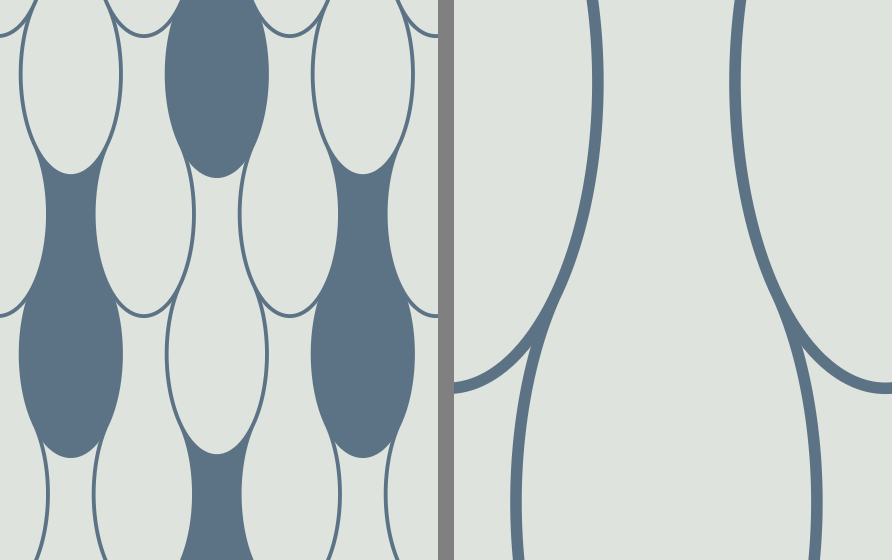
Left, the full canvas; right, a detail of the centre.
This pattern is drawn by a Shadertoy shader. Its source:

```glsl
// Interlocking pin shapes: oval bodies with waisted necks, outlined, some filled slate blue.
#define COLUMNS 3.0
#define ROWS 2.0
#define PITCH vec2(1.0, 1.92)
#define RADII vec2(0.3435, 0.70)
#define ORIGIN vec2(0.485, 1.4125)
#define LINE_HALF_WIDTH 0.0132
#define PALE vec3(0.87, 0.89, 0.87)
#define SLATE vec3(0.36, 0.45, 0.52)

// Approximate signed distance to an ellipse, accurate near its edge.
float ellipseDistance(vec2 p, vec2 radii) {
    float scaled = length(p / radii);
    float slope = length(p / (radii * radii));
    return (scaled - 1.0) * (scaled + 1e-4) / (slope + 1e-4);
}

void mainImage(out vec4 fragColor, in vec2 fragCoord) {
    // One unit is the width of a repeat.
    vec2 p = fragCoord / iResolution.xy * vec2(COLUMNS, ROWS) * PITCH - ORIGIN;
    float pixel = COLUMNS / iResolution.x;
    float shoulder = 0.25 * PITCH.y;

    // Two staggered families of ovals, touching at their shoulders.
    vec2 cell[2];
    vec2 local[2];
    float oval[2];
    float outline = 1.0;
    for (int i = 0; i < 2; i++) {
        vec2 q = p - 0.5 * float(i) * PITCH;
        cell[i] = floor(q / PITCH + 0.5);
        local[i] = q - cell[i] * PITCH;
        oval[i] = ellipseDistance(local[i], RADII);
        // The top arc stays open so that the body flows into its neck.
        if (local[i].y < shoulder) outline = min(outline, abs(oval[i]));
    }

    // Pins of the first family own their oval and the gap above it.
    bool inBody = oval[0] < 0.0;
    bool inNeck = !inBody && oval[1] > 0.0 && abs(local[0].y) > shoulder;
    vec2 pin = cell[0];
    if (inNeck && local[0].y < 0.0) pin.y -= 1.0;

    // Fill alternates between neighbours, with wrapped indices.
    pin = mod(pin, vec2(COLUMNS, ROWS));
    bool filled = (inBody || inNeck) && mod(pin.x + pin.y, 2.0) < 0.5;

    float stroke = clamp(0.5 + (LINE_HALF_WIDTH - outline) / pixel, 0.0, 1.0);
    float ink = filled ? 1.0 : stroke;
    fragColor = vec4(mix(PALE, SLATE, ink), 1.0);
}
```
